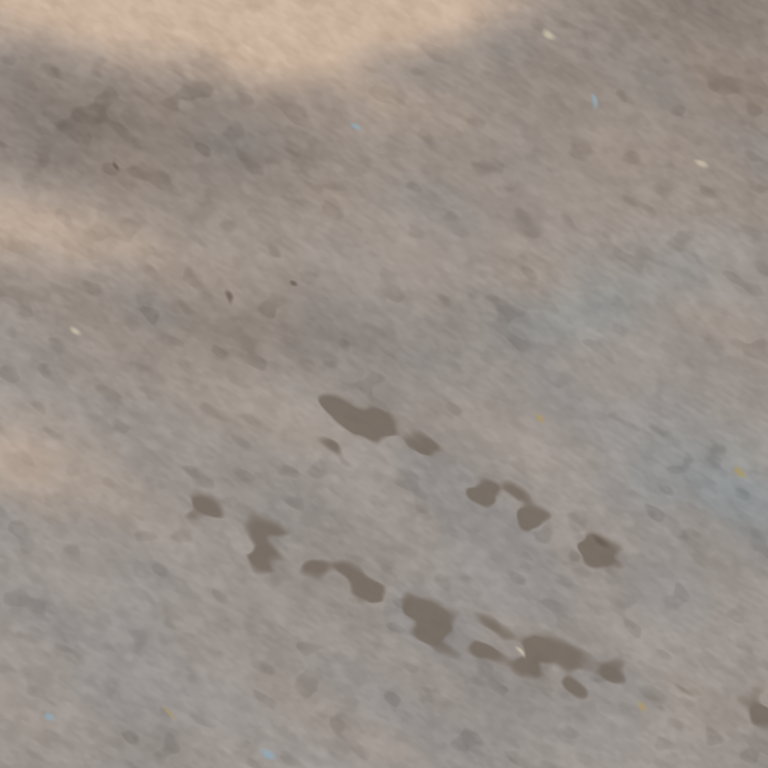
This texture is drawn by a WebGL 1 fragment shader. Its source:

```glsl
precision highp float;
uniform vec2 u_resolution;

vec2 hash2(vec2 p) {
  return fract(sin(vec2(dot(p, vec2(127.1, 311.7)), dot(p, vec2(269.5, 183.3)))) * 43758.55);
}

// Cellular noise with softly blended cell values, 0 to 1
float softCells(vec2 p) {
  vec2 cell = floor(p);
  float sum = 0.0, total = 0.0;
  for (int y = -1; y <= 1; y++) {
    for (int x = -1; x <= 1; x++) {
      vec2 id = cell + vec2(float(x), float(y));
      vec2 d = id + 0.15 + 0.7 * hash2(id) - p;
      float w = exp(-4.5 * dot(d, d));
      sum += w * hash2(id + 57.0).x;
      total += w;
    }
  }
  return sum / total;
}

// Turn into the frame of the ground's streaks, which fall to the right
vec2 alongStreak(vec2 p, float angle) {
  float c = cos(angle), s = sin(angle);
  return vec2(c * p.x - s * p.y, s * p.x + c * p.y);
}

float glow(vec2 p, vec2 centre, vec2 size, float angle) {
  vec2 d = alongStreak(p - centre, angle) / size;
  return exp(-dot(d, d));
}

float band(vec2 p, vec2 a, vec2 b, float width) {
  vec2 ab = b - a;
  float t = clamp(dot(p - a, ab) / dot(ab, ab), 0.0, 1.0);
  float d = length(p - a - ab * t) / width;
  return exp(-d * d);
}

void main() {
  vec2 uv = gl_FragCoord.xy / u_resolution;
  vec2 q = alongStreak(uv, 0.55);

  // Noise from broad patches to fine grain
  float broad = softCells(q * vec2(5.0, 9.0)) - 0.5;
  float patches = softCells(q * vec2(13.0, 23.0) + 11.0) - 0.5;
  float clumps = softCells(q * vec2(30.0, 47.0) + 23.0);
  float grain = softCells(q * vec2(48.0, 92.0) + 37.0) - 0.5;
  float fine = softCells(q * vec2(110.0, 200.0) + 71.0) - 0.5;
  vec2 p = uv + 0.018 * vec2(patches, broad) + 0.012 * (clumps - 0.5);

  // Dusty ground, warmer above and greyer below
  vec3 color = mix(vec3(0.602, 0.575, 0.555), vec3(0.607, 0.565, 0.533), smoothstep(0.3, 0.85, uv.y));
  color += vec3(0.035, 0.030, 0.026) * broad + vec3(0.035, 0.033, 0.031) * patches;
  color += vec3(0.025, 0.006, -0.012) * (softCells(q * vec2(9.0, 17.0) + 91.0) - 0.5);

  // Shade, with a cool cast at the right
  float shade = glow(p, vec2(0.13, 0.84), vec2(0.25, 0.085), 0.2);
  shade += 0.75 * glow(p, vec2(0.98, 0.98), vec2(0.25, 0.14), 0.2);
  shade += 0.5 * glow(p, vec2(0.30, 0.57), vec2(0.30, 0.06), 0.15);
  color -= vec3(0.082, 0.080, 0.076) * shade;
  float cool = glow(p, vec2(0.79, 0.61), vec2(0.16, 0.05), -0.4);
  cool += glow(p, vec2(0.95, 0.37), vec2(0.15, 0.07), 0.4);
  color += vec3(-0.025, 0.008, 0.025) * cool;

  // Sunlight along the top and in pools at the left
  float edge = 0.96 - 0.2 * p.x + 0.44 * max(p.x - 0.35, 0.0);
  float sun = smoothstep(-0.035, 0.04, p.y - edge) * (1.0 - smoothstep(0.58, 0.78, p.x));
  sun += 0.4 * glow(p, vec2(0.47, 0.88), vec2(0.13, 0.035), 0.35);
  sun += 0.68 * glow(p, vec2(0.03, 0.71), vec2(0.19, 0.045), 0.2);
  sun += 0.55 * glow(p, vec2(0.03, 0.405), vec2(0.12, 0.055), 0.35);
  sun += 0.18 * glow(p, vec2(0.34, 0.47), vec2(0.13, 0.045), 0.2);
  color = mix(color, vec3(0.79, 0.70, 0.62), min(sun, 1.0));

  // Grain and scattered small pits
  color += vec3(0.047, 0.046, 0.045) * grain + 0.032 * fine;
  color -= 0.045 * smoothstep(0.68, 0.9, softCells(q * vec2(37.0, 60.0) + 131.0)) * (1.0 - 0.6 * min(sun, 1.0));

  // Broken damp trails
  float trail = band(p, vec2(0.44, 0.47), vec2(0.80, 0.27), 0.032);
  trail = max(trail, 0.9 * band(p, vec2(0.25, 0.34), vec2(0.53, 0.20), 0.036));
  trail = max(trail, band(p, vec2(0.53, 0.19), vec2(1.0, 0.07), 0.043));
  trail = max(trail, 0.85 * glow(p, vec2(0.47, 0.43), vec2(0.07, 0.04), 0.2));
  float damp = smoothstep(0.33, 0.62, trail * (clumps + 0.25 * grain));
  color = mix(color, vec3(0.445, 0.405, 0.365), 0.82 * damp);

  // Sparse pale, blue, yellow and dark specks
  for (int i = 0; i < 16; i++) {
    float n = float(i), kind = mod(n, 4.0);
    vec2 place = hash2(vec2(n, 4.7)), shape = hash2(vec2(n, 19.3));
    vec2 d = alongStreak(p - place, 0.2 + shape.x) / (vec2(0.009, 0.005) * (0.6 + 0.6 * shape.y));
    vec3 speck = kind < 0.5 ? vec3(0.80, 0.76, 0.67) :
                 kind < 1.5 ? vec3(0.56, 0.67, 0.73) :
                 kind < 2.5 ? vec3(0.40, 0.35, 0.32) : vec3(0.67, 0.59, 0.40);
    color = mix(color, speck, 0.75 * (1.0 - smoothstep(0.2, 1.4, length(d))));
  }

  gl_FragColor = vec4(color, 1.0);
}
```
